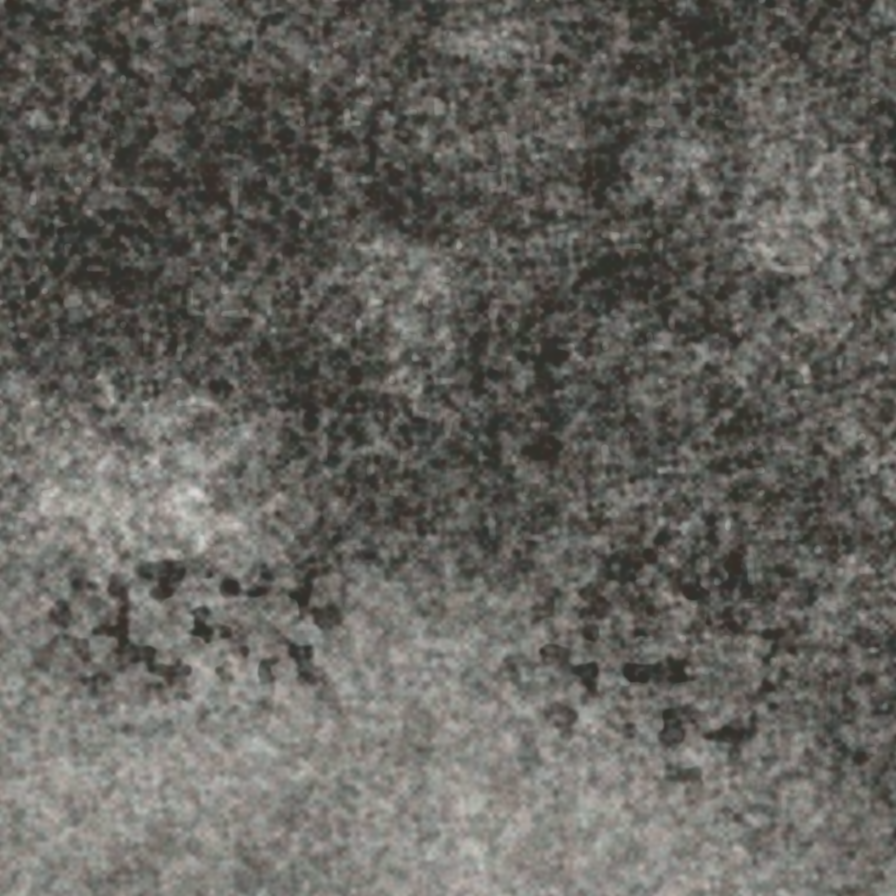
A Shadertoy shader for this texture:

```glsl
float hash(vec2 p) {
    return fract(sin(dot(p, vec2(127.1, 311.7))) * 43758.5453);
}

float valueNoise(vec2 p) {
    vec2 cell = floor(p), f = fract(p);
    f = f * f * (3.0 - 2.0 * f);
    float low = mix(hash(cell), hash(cell + vec2(1, 0)), f.x);
    float high = mix(hash(cell + vec2(0, 1)), hash(cell + vec2(1, 1)), f.x);
    return mix(low, high, f.y);
}

float fbm(vec2 p) {
    float sum = 0.0, amplitude = 0.5;
    for (int i = 0; i < 5; i++) {
        sum += amplitude * valueNoise(p);
        p = mat2(1.6, 1.2, -1.2, 1.6) * p + 17.3;
        amplitude *= 0.5;
    }
    return sum;
}

// Soft elliptical stain, 1 at its heart and 0 outside
float blotch(vec2 p, vec2 center, vec2 radius) {
    return smoothstep(1.1, 0.3, length((p - center) / radius));
}

float segmentDistance(vec2 p, vec2 a, vec2 b) {
    vec2 ab = b - a;
    return length(p - a - ab * clamp(dot(p - a, ab) / dot(ab, ab), 0.0, 1.0));
}

void mainImage(out vec4 fragColor, in vec2 fragCoord) {
    vec2 uv = fragCoord / iResolution.xy;
    vec2 warp = vec2(fbm(uv * 9.0), fbm(uv * 9.0 + 31.0)) - 0.48;
    vec2 q = uv + 0.17 * warp;

    // Dark grime above and to the right, bare pale stone at lower left
    float bare = smoothstep(0.62, 0.12, q.y + 0.26 * smoothstep(0.5, 0.9, q.x));
    float tone = mix(0.295, 0.53, bare);
    tone += 0.26 * (fbm(uv * 7.0 + 5.0) - 0.48);
    tone -= 0.035 * blotch(q, vec2(0.2, 0.8), vec2(0.4, 0.2));

    // Pale worn patches
    tone += 0.15 * blotch(q, vec2(0.13, 0.48), vec2(0.21, 0.16));
    tone += 0.15 * blotch(q, vec2(0.25, 0.47), vec2(0.05, 0.10));
    tone += 0.14 * blotch(q, vec2(0.43, 0.67), vec2(0.08, 0.11));
    tone += 0.18 * blotch(q, vec2(0.76, 0.80), vec2(0.06, 0.06));
    tone += 0.14 * blotch(q, vec2(0.92, 0.73), vec2(0.14, 0.15));
    tone += 0.12 * blotch(q, vec2(0.55, 0.95), vec2(0.09, 0.09));

    // Faint diagonal scratch
    float scratch = segmentDistance(uv + 0.02 * warp, vec2(0.29, 0.43), vec2(0.42, 0.51));
    tone += 0.10 * smoothstep(0.010, 0.002, scratch);

    // Dark pits clustered along the edge of the bare stone
    float cluster = blotch(q, vec2(0.24, 0.31), vec2(0.28, 0.13))
                  + blotch(q, vec2(0.74, 0.24), vec2(0.20, 0.24)) + 0.12 * bare;
    float pit = smoothstep(0.52, 0.76, 0.7 * valueNoise(uv * 44.0) + 0.3 * valueNoise(uv * 95.0 + 8.0));
    tone -= 0.24 * pit * min(cluster, 1.0);

    // Soft grain at three sizes, calmer on the bare stone
    float grain = 0.17 * (valueNoise(uv * 58.0 + 3.0) - 0.5)
                + 0.27 * (valueNoise(mat2(0.8, 0.6, -0.6, 0.8) * uv * 112.0) - 0.5)
                + 0.16 * (valueNoise(uv * 190.0 + 7.0) - 0.5);
    tone += grain * mix(1.0, 0.65, bare);
    tone += 0.12 * smoothstep(0.72, 0.95, valueNoise(uv * 80.0 + 51.0)) * (1.0 - bare);

    // Soft floor for the shadows, then warm grey with faint red and green flecks
    tone = 0.18 + 0.5 * (tone - 0.18 + sqrt((tone - 0.18) * (tone - 0.18) + 0.003));
    float redness = valueNoise(uv * 85.0 + 91.0) - 0.5;
    float blueness = valueNoise(uv * 60.0 + 23.0) - 0.5;
    vec3 color = tone + vec3(0.006, 0.0, -0.020);
    color += redness * vec3(0.040, -0.025, -0.010) + blueness * vec3(-0.010, 0.0, 0.030);
    fragColor = vec4(clamp(color, 0.0, 1.0), 1.0);
}
```
